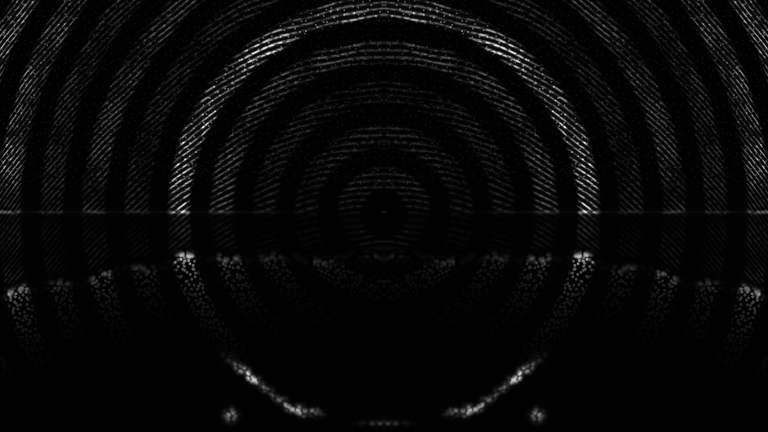
Reproduce this background procedurally as a WebGL 1 fragment shader.

```glsl
precision highp float;

uniform vec2 u_resolution;

const float RING_START = 0.081;
const float RING_STEP = 0.0984;
const float BRIGHT_RADIUS = 0.466;

vec2 hash2(vec2 p) {
    vec2 h = vec2(dot(p, vec2(12.71, 31.17)), dot(p, vec2(26.95, 18.33)));
    return fract(sin(h) * 4375.85);
}

// Distance to the nearest scattered cell point
float cellular(vec2 p) {
    vec2 cell = floor(p);
    float nearest = 2.0;
    for (int j = -1; j <= 1; j++) {
        for (int i = -1; i <= 1; i++) {
            vec2 id = cell + vec2(float(i), float(j));
            nearest = min(nearest, length(id + hash2(id) - p));
        }
    }
    return nearest;
}

float bump(float x, float center, float width) {
    float d = (x - center) / width;
    return exp(-d * d);
}

float waves(vec2 p) {
    return sin(p.x * 17.0 + sin(p.y * 13.0)) * 0.5
         + sin(p.y * 29.0 - p.x * 23.0) * 0.3
         + sin(p.x * 71.0 + p.y * 47.0) * 0.2;
}

// Evenly spaced concentric bands with soft edges
float ringMask(float r) {
    float d = abs(fract((r - RING_START) / RING_STEP + 0.5) - 0.5) * RING_STEP;
    return 1.0 - smoothstep(0.019, 0.032, d);
}

float ringGain(float r) {
    return 0.14 + 0.85 * bump(r, BRIGHT_RADIUS, 0.045)
         + 0.17 * bump(r, 0.37, 0.035) + 0.14 * bump(r, 0.08, 0.04)
         + 0.17 * bump(r, 0.665, 0.06) + 0.5 * smoothstep(0.74, 0.92, r);
}

// Curved fine lines, steeper toward the sides
float hatch(vec2 p) {
    float phase = 420.0 * p.y + 320.0 * p.x * p.x + 3.0 * waves(p * 0.8);
    return pow(0.5 + 0.5 * sin(phase), 2.2);
}

float sparkle(vec2 p, float scale, float size) {
    return 1.0 - smoothstep(size * 0.35, size, cellular(p * scale));
}

// Light above the horizon, a dim strip and a fading shore below
float verticalLight(vec2 p, float shore) {
    float upper = smoothstep(-0.008, 0.012, p.y);
    float strip = smoothstep(shore + 0.01, shore + 0.035, p.y)
                * (1.0 - smoothstep(-0.045, -0.02, p.y) * 0.35);
    return upper + (1.0 - upper) * strip * 0.25;
}

float shoreLight(vec2 p, float shore) {
    float depth = shore - p.y;
    float edge = bump(depth, 0.0, 0.009);
    float wash = smoothstep(-0.005, 0.012, depth) * exp(-max(depth, 0.0) * 17.0);
    float grains = sparkle(p, 95.0, 0.48);
    return edge * sparkle(p, 65.0, 0.7) * 0.7 + wash * grains * 0.6;
}

// Broken arc and small glints close to the lower edge
float lowerArc(vec2 p, float r) {
    float wiggle = 0.012 * waves(p * 2.0);
    float span = smoothstep(0.12, 0.17, p.x) * smoothstep(-0.31, -0.36, p.y);
    float arc = bump(r, 0.492 + wiggle, 0.009) * span;
    float clumps = 0.25 + bump(length(p - vec2(0.315, -0.385)), 0.0, 0.035)
                 + 0.7 * bump(length(p - vec2(0.2, -0.442)), 0.0, 0.04);
    float glint = bump(length(p - vec2(0.355, -0.468)), 0.0, 0.014)
                + 0.4 * bump(p.y, -0.487, 0.006) * bump(p.x, 0.0, 0.05);
    return (arc * clumps + glint * 0.7) * (0.3 + 0.7 * sparkle(p, 80.0, 0.7));
}

void main() {
    vec2 p = (gl_FragCoord.xy - 0.5 * u_resolution) / u_resolution.y;
    p = vec2(abs(p.x), p.y - 0.007);
    float r = length(p);
    float rings = ringMask(r + 0.003 * waves(p * 1.5));
    float gain = ringGain(r);
    float shore = -0.105 - 0.2 * max(p.x - 0.46, 0.0) + 0.012 * waves(p * vec2(2.0, 0.5));

    // Hatched rings with uneven patches and short breaks
    float patches = mix(0.35, 1.0, smoothstep(0.75, 0.2, cellular(p * 11.0)));
    float breaks = mix(0.3, 1.0, smoothstep(0.75, 0.25, cellular(p * vec2(70.0, 95.0))));
    float lines = hatch(p) * patches * breaks;
    float light = rings * gain * lines * verticalLight(p, shore) * 0.95;

    // Stray flecks in the upper half
    float flecks = sparkle(p, 60.0, 0.2) * smoothstep(0.02, 0.1, p.y);
    light += flecks * (0.04 + 0.3 * rings * gain);

    // Horizon, shore and lower arc
    float horizon = bump(p.y, 0.002, 0.004) * smoothstep(0.08, 0.4, p.x);
    light += horizon * (0.035 + 0.4 * rings * gain * breaks);
    light += shoreLight(p, shore) * (rings * gain + 0.03);
    light += lowerArc(p, r) * 0.75;

    // Faint veil
    float veil = 0.006 + 0.022 * rings * gain * smoothstep(-0.2, 0.1, p.y);
    gl_FragColor = vec4(vec3(min(veil + light, 0.9)), 1.0);
}
```
